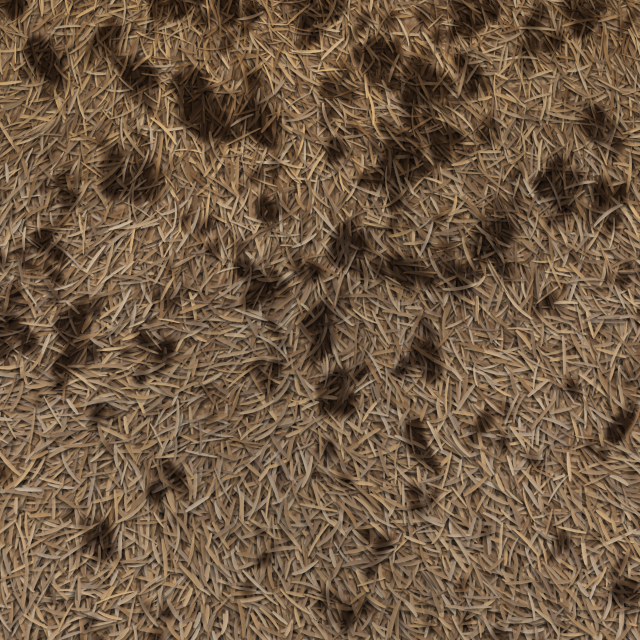
A Shadertoy shader for this texture:

```glsl
// Dry, matted grass: many layers of short curved straws over brown earth.
// Each layer is a jittered grid with one straw per cell, casting a soft shadow;
// cellular noise opens dark hollows, mostly across the upper middle.

const int LAYERS = 22;
const vec3 SOIL  = vec3(0.15, 0.09, 0.05);
const vec3 THATCH = vec3(0.50, 0.385, 0.285);
const vec3 STRAW = vec3(0.76, 0.66, 0.53);

vec4 hash4(vec2 p) {
    vec4 q = fract(p.xyxy * vec4(0.1031, 0.1030, 0.0973, 0.1099));
    q += dot(q, q.wzxy + 33.33);
    return fract((q.xxyz + q.yzzw) * q.zywx);
}

// Cellular noise: soft round blobs of random strength, one per cell
float blobs(vec2 p) {
    vec2 cell = floor(p);
    float strongest = 0.0;
    for (int y = -1; y <= 1; y++)
    for (int x = -1; x <= 1; x++) {
        vec2 id = cell + vec2(x, y);
        vec4 h = hash4(id + 71.0);
        float d = length(p - id - h.xy);
        strongest = max(strongest, (0.35 + 0.65 * h.z) * (1.0 - smoothstep(0.0, 0.95, d)));
    }
    return strongest;
}

vec2 warp(vec2 p, float amount) {
    return p + amount * (sin(p.yx * vec2(23.0, 29.0)) + 0.5 * sin(p.yx * vec2(61.0, 53.0) + 2.0));
}

// Tone 0..1 from soil through thatch to pale straw; warmth shifts the hue
vec3 grassColour(float tone, float warmth) {
    vec3 c = mix(SOIL, THATCH, clamp(tone * 2.0, 0.0, 1.0));
    c = mix(c, STRAW, clamp(tone * 2.0 - 1.0, 0.0, 1.2));
    return c * (1.0 + warmth * vec3(0.05, -0.01, -0.14));
}

// Main lie of the straws, as an angle in radians
float lieAngle(vec2 p) {
    float angle = mix(1.05, 2.25, smoothstep(0.2, 0.65, p.x + 0.08 * sin(p.y * 9.0)));
    float flat_ = smoothstep(0.2, 0.4, p.y) * (1.0 - smoothstep(0.45, 0.65, p.y));
    angle = mix(angle, 0.2, flat_ * (1.0 - smoothstep(0.3, 0.65, p.x)));
    return angle + 0.35 * sin(p.x * 17.0 + 4.0 * sin(p.y * 7.0));
}

// How deep the hollow is at p, 0..1
float hollow(vec2 p) {
    vec2 w = warp(p, 0.012);
    float patches = 0.62 * blobs(w * vec2(11.0, 8.5)) + 0.38 * blobs(w * vec2(29.0, 23.0) + 9.0);
    float band = smoothstep(0.28, 0.55, p.y) * (1.0 - 0.4 * smoothstep(0.75, 1.0, p.y));
    float middle = exp(-pow((p.x - 0.52) / 0.38, 2.0));
    return smoothstep(0.42, 0.72, patches + band * (0.07 + 0.11 * middle) - 0.06);
}

// Lays one grid of straws and their shadows over the colour below
vec3 layStraws(vec3 under, vec2 uv, float layer, float depth, float dark, float soft) {
    float scale = 13.0 + 15.0 * fract(layer * 0.618) + 3.0 * depth;
    vec2 offset = layer * vec2(37.7, 19.3);
    vec2 g = uv * scale + offset;
    vec2 cell = floor(g);
    for (int y = -1; y <= 1; y++)
    for (int x = -1; x <= 1; x++) {
        vec2 id = cell + vec2(x, y);
        vec4 place = hash4(id);
        vec4 look = hash4(id + 113.0);
        vec2 centre = id + place.xy;
        vec2 root = (centre - offset) / scale;

        // Straw frame: x runs along it, y across, with a parabolic bend
        float angle = lieAngle(root) + (place.z + look.x - 1.0) * 1.7;
        vec2 axis = vec2(cos(angle), sin(angle));
        vec2 q = g - centre;
        float along = dot(q, axis);
        float across = dot(q, vec2(-axis.y, axis.x)) - (place.w - 0.5) * 0.5 * along * along;
        float halfLength = mix(0.35, 0.85, look.y);
        float reach = abs(along) / halfLength;
        float ends = 1.0 - smoothstep(0.85, 1.0, reach);

        // Width in canvas units, a little broader towards the foot
        float width = mix(0.0029, 0.0020, uv.y) * mix(0.6, 1.3, look.z) * (1.0 - 0.5 * reach * reach);
        float dist = across / scale;
        float side = axis.x > 0.0 ? 1.0 : -1.0;
        float cover = ends * (1.0 - smoothstep(width - soft, width + soft, abs(dist)));
        float shadow = ends * (1.0 - smoothstep(0.3, 2.6, abs(dist + side * width * 1.3) / width));

        float spread = mix(0.42, 0.62, smoothstep(0.1, 0.8, uv.y));
        float tone = mix(0.50, 0.79, depth) + (look.w - 0.5) * spread;
        tone *= 1.0 - 0.12 * side * dist / width;
        tone *= 1.0 - dark * mix(0.85, 0.40, look.w * depth);
        float warmth = (place.x - 0.5) * 1.6 + 0.7 * smoothstep(0.5, 1.0, uv.y);
        under *= 1.0 - 0.27 * shadow;
        under = mix(under, grassColour(tone, warmth), cover * 0.88);
    }
    return under;
}

void mainImage(out vec4 fragColor, in vec2 fragCoord) {
    vec2 uv = fragCoord / iResolution.y;
    float soft = max(0.0011, 0.6 / iResolution.y);
    float dark = hollow(uv);

    // Crumbly earth and chaff
    float crumbs = blobs(warp(uv, 0.004) * 110.0);
    vec3 colour = grassColour((0.42 + 0.4 * crumbs) * (1.0 - 0.8 * dark), 0.2);

    for (int i = 0; i < LAYERS; i++) {
        float depth = float(i) / float(LAYERS - 1);
        colour = layStraws(colour, uv, float(i) + 1.0, depth, dark, soft);
    }

    // Broad light: hollows dim, open ground brightens gently
    float light = 1.03 + 0.05 * sin(uv.x * 7.0 + 2.0 * sin(uv.y * 5.0)) - 0.22 * dark;
    fragColor = vec4(clamp(colour * light, 0.0, 1.0), 1.0);
}
```
